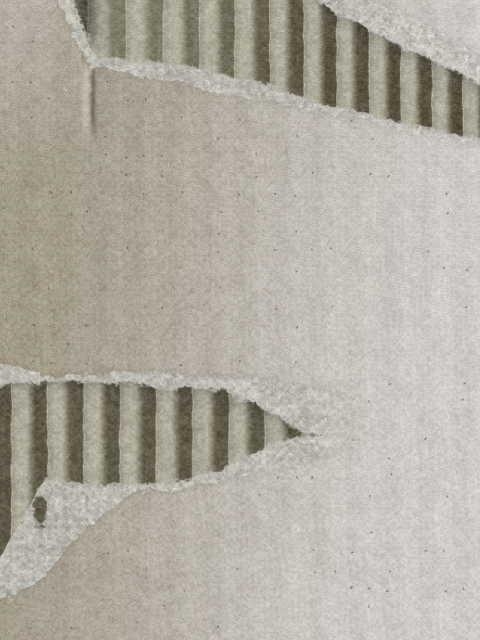
This texture is drawn by a Shadertoy shader. Its source:

```glsl
#define KRAFT_SHADE vec3(0.635, 0.605, 0.535)
#define KRAFT_LIT vec3(0.805, 0.795, 0.780)
#define TORN_PULP vec3(0.725, 0.720, 0.685)
#define RIDGE vec3(0.690, 0.680, 0.610)
#define VALLEY vec3(0.335, 0.315, 0.245)
#define FIBRE_RED vec3(0.53, 0.40, 0.32)
#define GRAIN 0.085
#define RAGGED 0.016
#define FLUTE_PITCH 0.0566

// Tear outlines: heights at evenly spaced x
const float upperFloor[10] = float[](.91, .91, .908, .902, .889, .865, .838, .818, .797, .777);
const float upperRoof[10] = float[](1.3, 1.3, 1.3, 1.25, 1.2, 1.1, .997, .948, .91, .87);
const float upperRimLow[10] = float[](.91, .905, .892, .875, .856, .842, .825, .806, .788, .772);
const float upperRimHigh[10] = float[](1.4, 1.4, 1.4, 1.4, 1.3, 1.2, 1.06, 1.0, .965, .915);
const float lowerFloor[10] = float[](.13, .25, .242, .243, .248, .268, .305, .322, .34, .36);
const float lowerRoof[10] = float[](.401, .403, .403, .400, .392, .390, .355, .318, .30, .28);
const float lowerRimLow[10] = float[](.06, .098, .18, .232, .236, .25, .268, .28, .305, .345);
const float lowerRimHigh[10] = float[](.435, .412, .415, .417, .415, .412, .405, .395, .38, .34);

float hash(vec2 p) {
    return fract(sin(dot(p, vec2(127.1, 311.7))) * 43758.5453);
}

float noise(vec2 p) {
    vec2 i = floor(p), f = fract(p);
    f = f * f * (3.0 - 2.0 * f);
    return mix(mix(hash(i), hash(i + vec2(1, 0)), f.x),
               mix(hash(i + vec2(0, 1)), hash(i + vec2(1, 1)), f.x), f.y);
}

float fbm(vec2 p) {
    float sum = 0.0, amp = 0.5;
    for (int i = 0; i < 4; i++) {
        sum += amp * noise(p);
        p = p * 2.03 + 17.3;
        amp *= 0.5;
    }
    return sum / 0.9375;
}

float profile(float h[10], float t) {
    t = clamp(t, 0.0, 8.999);
    int i = int(t);
    return mix(h[i], h[i + 1], fract(t));
}

// One bent strand per cell, present with the given chance
float strands(vec2 p, float cells, float halfLength, float width, float chance) {
    vec2 q = p * cells, id = floor(q);
    q = fract(q) - 0.5 - 0.25 * (vec2(hash(id), hash(id + 7.7)) - 0.5);
    float a = 6.2832 * hash(id + 3.1);
    q = mat2(cos(a), -sin(a), sin(a), cos(a)) * q;
    q.y += (hash(id + 9.2) - 0.5) * 3.0 * q.x * q.x;
    q.x = max(abs(q.x) - halfLength, 0.0);
    float d = length(q) / cells, aa = 0.8 / iResolution.y;
    return (1.0 - smoothstep(width - aa, width + aa, d)) * step(hash(id + 5.3), chance);
}

vec3 flutes(float phase, float depth) {
    float f = fract(phase);
    float shadow = smoothstep(0.36, 0.68, f) * (1.0 - smoothstep(0.94, 1.0, f));
    float roundness = 0.90 + 0.10 * smoothstep(0.0, 0.2, f);
    return mix(RIDGE * roundness, VALLEY, shadow * depth);
}

void mainImage(out vec4 fragColor, in vec2 fragCoord) {
    vec2 p = fragCoord / iResolution.y;
    float aa = 1.2 / iResolution.y;
    float coarse = fbm(p * 38.0) - 0.5;
    float fine = fbm(p * 170.0 + 5.0) - 0.5;
    float grain = noise(p * 430.0) + 0.6 * noise(p * 210.0 + 9.0) - 0.8;
    float wobble = RAGGED * (coarse + 0.7 * fine);

    // Smooth kraft face, lit from the right
    float light = smoothstep(-0.04, 0.72, p.x + 0.16 * (0.5 - p.y));
    light += 0.45 * exp(-dot((p - vec2(0.03, 0.98)) * vec2(9, 6), (p - vec2(0.03, 0.98)) * vec2(9, 6)));
    vec3 col = mix(KRAFT_SHADE, KRAFT_LIT, clamp(light, 0.0, 1.0));
    col += 0.010 * sin(6.2832 * p.x / FLUTE_PITCH + 1.5 * coarse) + 0.05 * coarse;
    for (int i = 0; i < 3; i++) {
        float k = float(i);
        float strand = strands(p + k * 0.371, 28.0 + 13.0 * k, 0.28, 0.0007, 0.55);
        col = mix(col, FIBRE_RED, strand * 0.24 * (1.2 - light));
    }
    col = mix(col, VALLEY, 0.55 * strands(p + 1.7, 34.0, 0.03, 0.0011, 0.16));
    col = mix(col, vec3(0.88), 0.5 * strands(p + 4.2, 25.0, 0.03, 0.0012, 0.08));

    // Crease running down from the upper tear
    float along = smoothstep(0.77, 0.82, p.y) * (1.0 - smoothstep(0.88, 0.90, p.y));
    float across = p.x - 0.146 - 0.006 * coarse;
    col -= 0.20 * along * exp(-pow(across / 0.0045, 2.0));
    col += 0.10 * along * exp(-pow((across + 0.011) / 0.006, 2.0));

    // Signed distances to both openings and their torn rims
    float tu = p.x * 12.0, tl = p.x / 0.07;
    float roofUpper = profile(upperRoof, tu) - p.y;
    float roofLower = profile(lowerRoof, tl) - p.y;
    float openUpper = min(min(p.y - profile(upperFloor, tu), roofUpper),
                          p.x - 0.115 - 0.4 * (1.0 - p.y)) + wobble;
    float openLower = min(p.y - profile(lowerFloor, tl), roofLower) + wobble;
    float pocket = 0.012 - length((p - vec2(0.063, 0.2)) * vec2(1.0, 0.4)) + wobble;
    openLower = max(openLower, pocket);
    float rimUpper = min(min(p.y - profile(upperRimLow, tu), profile(upperRimHigh, tu) - p.y),
                         p.x - 0.09 - 0.5 * (1.0 - p.y)) + wobble;
    float rimLower = min(min(p.y - profile(lowerRimLow, tl), profile(lowerRimHigh, tl) - p.y),
                         0.61 - p.x) + wobble;
    float rim = max(rimUpper, rimLower), opening = max(openUpper, openLower);

    // Fibrous pulp, fading out at the tip of the lower tear
    vec3 pulp = mix(TORN_PULP, KRAFT_LIT, 0.55 * smoothstep(0.35, 0.75, p.x));
    pulp += 0.22 * fine + 0.10 * coarse;
    pulp += 0.09 * strands(p + 2.3, 55.0, 0.3, 0.0008, 0.8);
    pulp -= 0.07 * strands(p + 6.1, 48.0, 0.3, 0.0008, 0.6);
    float fade = rimLower > rimUpper ? 1.0 - smoothstep(0.48, 0.61, p.x) : 1.0;
    col -= 0.06 * fade * exp(-abs(rim) / 0.004);
    col = mix(col, pulp, fade * smoothstep(-aa, 2.0 * aa, rim));

    // Exposed corrugation
    float u = p.x - 0.2565 + 0.004 * coarse;
    vec3 upper = flutes(u * (17.43 + 3.9 * u), mix(0.55, 0.98, smoothstep(0.2, 0.56, p.x)));
    vec3 lower = flutes((p.x - 0.0755 + 0.005 * coarse) / FLUTE_PITCH, 0.90);
    vec3 inside = openUpper > openLower ? upper : lower;
    float overhang = openUpper > openLower ? roofUpper : roofLower;
    inside *= 1.0 - 0.22 * exp(-max(overhang, 0.0) / 0.010);
    inside *= 1.0 - 0.35 * exp(-pow((p.x - 0.135) / 0.02, 2.0)) * smoothstep(0.9, 0.96, p.y);
    inside += 0.12 * fine + 0.05 * coarse;
    col = mix(col, inside, smoothstep(-aa, 2.0 * aa, opening));

    // Loose hairs crossing the torn edges
    float hairs = strands(p + 8.4, 42.0, 0.32, 0.0006, 0.7);
    col = mix(col, KRAFT_LIT, 0.55 * hairs * exp(-abs(opening) / 0.008));

    fragColor = vec4(clamp(col + GRAIN * grain, 0.0, 1.0), 1.0);
}
```
